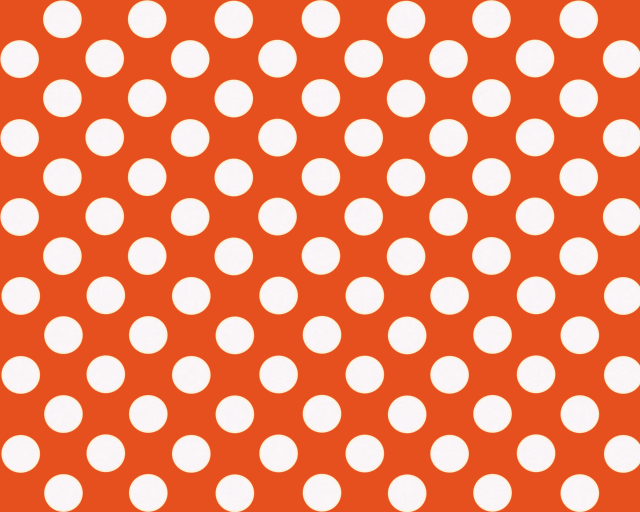
Reproduce this pattern procedurally as a Shadertoy shader.

```glsl
// Staggered polka dots: off-white discs with a thin cream rim on orange.
// Each point folds to its nearest dot on an offset lattice; slow waves and a
// small sideways step nudge the columns, and faint noise mottles the discs.
// Lengths are fractions of the canvas width, with y measured from the top.
#define PITCH vec2(0.06725, 0.06168)   // half column step, row step
#define FIRST_DOT vec2(0.0294, 0.0302) // lattice origin
#define RADIUS vec2(0.0301, 0.0295)
#define RIM 0.0026
#define WOBBLE vec2(0.0013, 0.0005)    // column drift across and down
#define STEP_ROW 7.0                   // rows from here on sit further right
#define STEP_SHIFT 0.0017
#define MOTTLE 0.012
#define ORANGE vec3(0.900, 0.310, 0.118)
#define CREAM vec3(0.990, 0.950, 0.840)
#define WHITE vec3(0.980, 0.963, 0.972)

const float TAU = 6.2831853;

float hash(vec2 p) {
    return fract(sin(dot(p, vec2(127.1, 311.7))) * 43758.5453);
}

float valueNoise(vec2 p) {
    vec2 cell = floor(p), f = fract(p);
    f = f * f * (3.0 - 2.0 * f);
    float low = mix(hash(cell), hash(cell + vec2(1, 0)), f.x);
    float high = mix(hash(cell + vec2(0, 1)), hash(cell + vec2(1, 1)), f.x);
    return mix(low, high, f.y);
}

// Signed distance to the nearest dot; negative inside.
float dotDistance(vec2 p) {
    p -= FIRST_DOT;
    float row = floor(p.y / PITCH.y + 0.5);
    p.x -= STEP_SHIFT * step(STEP_ROW, row);

    // Even rows use odd half columns, odd rows use even ones.
    float stagger = 1.0 - mod(row, 2.0);
    float column = 2.0 * floor((p.x / PITCH.x - stagger) * 0.5 + 0.5) + stagger;

    vec2 drift = WOBBLE * cos(TAU * vec2(column / 7.1, (column - 4.5) / 4.75));
    vec2 offset = p - vec2(column, row) * PITCH - drift;
    return (length(offset / RADIUS) - 1.0) * RADIUS.y;
}

void mainImage(out vec4 fragColor, in vec2 fragCoord) {
    vec2 p = vec2(fragCoord.x, iResolution.y - fragCoord.y) / iResolution.x;
    float pixel = 1.0 / iResolution.x;
    float d = dotDistance(p);

    // Disc face, fading to cream at the rim
    vec3 face = WHITE + MOTTLE * (valueNoise(p * 240.0) - 0.5);
    face = mix(face, CREAM, smoothstep(-RIM - 0.6 * pixel, -RIM + 0.6 * pixel, d));

    // Disc over ground
    float coverage = 1.0 - smoothstep(-0.75 * pixel, 0.75 * pixel, d);
    fragColor = vec4(mix(ORANGE, face, coverage), 1.0);
}
```
